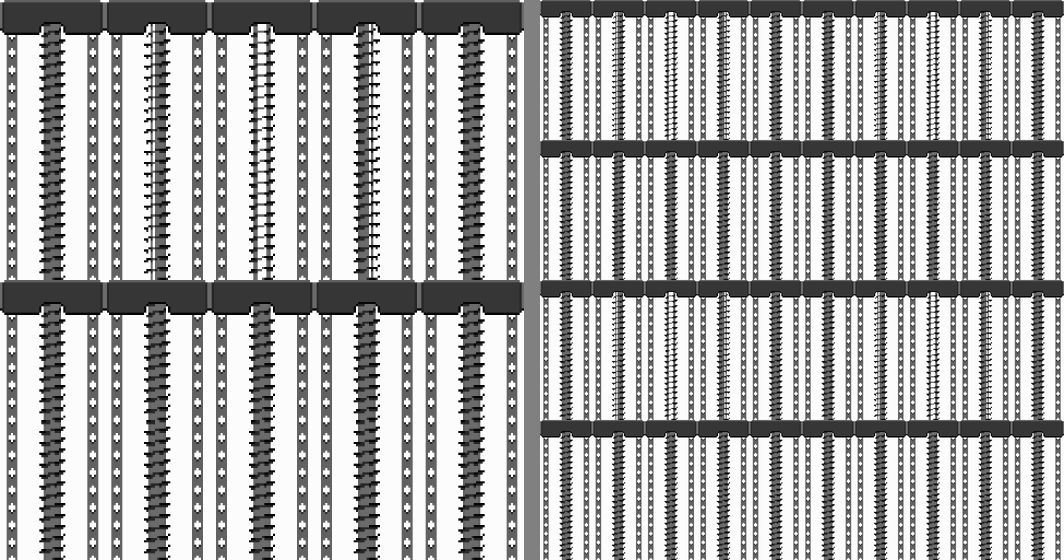
Left: one tile. Right: repeated 2 by 2.
This pattern is drawn by a Shadertoy shader. Its source:

```glsl
const vec2 REPEATS = vec2(5.0, 2.0);
const vec2 CELL = vec2(48.0, 128.0);      // grid squares in one repeat
const float BAR_HEIGHT = 16.0;
const float NOTCH_TOP = 10.0;
const float ROD_HALF = 4.0;
const float THREAD_HALF = 6.0;
const float THREADS = 26.0;               // turns per repeat
const float THREAD_SLOPE = 0.2;
const float THREAD_PHASE = 0.6;
const float RAIL_OFFSET = 18.5;           // rail centre from the rod axis
const float HOLE_PITCH = 8.0;
const int SAMPLES = 3;

const vec3 WHITE = vec3(0.99);
const vec3 ROD = vec3(0.42);
const vec3 STEEL = vec3(0.38);
const vec3 BAR = vec3(0.21);
const vec3 SHADE = vec3(0.15);
const vec3 BLACK = vec3(0.02);

// Flat strip with cross-shaped holes shaded along their lower rim
vec3 railColor(float across, float row) {
    float d = abs(across);
    float y = mod(row + HOLE_PITCH * 0.5, HOLE_PITCH) - HOLE_PITCH * 0.5;
    float reach = d < 0.5 ? 2.0 : 1.0;
    if (d < 1.5 && y > -reach && y < reach) return WHITE;
    if (d < 1.5 && y > reach && y < reach + 1.0) return SHADE;
    return STEEL;
}

// Openings in the rod: left side, centre or right side by variant
bool isOpen(float x, int variant) {
    float side = variant == 1 ? -x : x;
    if (variant == 2) return abs(x) < 2.0;
    bool slot = (side > 1.0 && side < 2.0) || (side > 3.0 && side < 4.0);
    return variant != 0 && slot;
}

// Rod wrapped by a slanted two-line thread
vec3 screwColor(float x, float row, int variant) {
    float d = abs(x);
    bool open = isOpen(x, variant);
    float pitch = CELL.y / THREADS;
    float turn = mod(row + THREAD_SLOPE * (x + THREAD_HALF) - THREAD_PHASE, pitch);
    if (turn < 1.0) {
        if (x < -3.0 || x > 1.0) return BLACK;
        return open ? STEEL : SHADE;
    }
    if (turn < 2.0 && d > 1.0 && d < THREAD_HALF - 1.0 && !open) return SHADE;
    if (d > ROD_HALF || open) return WHITE;
    return d > 3.0 ? STEEL : ROD;
}

// Cross bar with clipped corners, joined to its neighbours by a short link
vec3 barColor(float x, float row) {
    float edge = CELL.x * 0.5 - abs(x);
    if (edge < 1.0) {
        if (row < 1.0 || row > 14.0) return WHITE;
        return row > 13.0 ? BLACK : ROD;
    }
    if (edge < 2.0) {
        if (row < 1.0 || row > 15.0) return WHITE;
        return row > 14.0 ? BLACK : SHADE;
    }
    if (row < 1.0) return STEEL;
    return row > BAR_HEIGHT - 1.0 ? BLACK : BAR;
}

// Colour of one grid square; rows run downwards
vec3 squareColor(vec2 grid) {
    vec2 cell = floor(grid / CELL);
    vec2 p = floor(mod(grid, CELL)) + 0.5;
    float x = p.x - CELL.x * 0.5;
    float row = p.y;
    float d = abs(x);
    // The three middle screws of the upper row are opened up
    int column = int(cell.x);
    int variant = cell.y < 0.5 && column < 4 ? column : 0;

    if (row < BAR_HEIGHT) {
        float depth = row - NOTCH_TOP;
        float arch = min(ROD_HALF + floor(depth), THREAD_HALF);
        if (depth < 0.0 || d > arch) return barColor(x, row);
        bool rim = depth < 1.0 || (d > arch - 1.0 && row < BAR_HEIGHT - 1.0);
        if (rim) return BLACK;
        return d < ROD_HALF ? screwColor(x, row, variant) : WHITE;
    }
    if (d < THREAD_HALF) return screwColor(x, row, variant);
    float across = d - RAIL_OFFSET;
    return abs(across) < 2.5 ? railColor(across, row) : WHITE;
}

void mainImage(out vec4 fragColor, in vec2 fragCoord) {
    vec2 gridSize = REPEATS * CELL;
    vec3 sum = vec3(0.0);
    // Average a small block of samples to smooth the edges
    for (int j = 0; j < SAMPLES; j++) {
        for (int i = 0; i < SAMPLES; i++) {
            vec2 offset = (vec2(i, j) + 0.5) / float(SAMPLES) - 0.5;
            vec2 uv = fract((fragCoord + offset) / iResolution.xy);
            sum += squareColor(vec2(uv.x, 1.0 - uv.y) * gridSize);
        }
    }
    fragColor = vec4(sum / float(SAMPLES * SAMPLES), 1.0);
}
```
